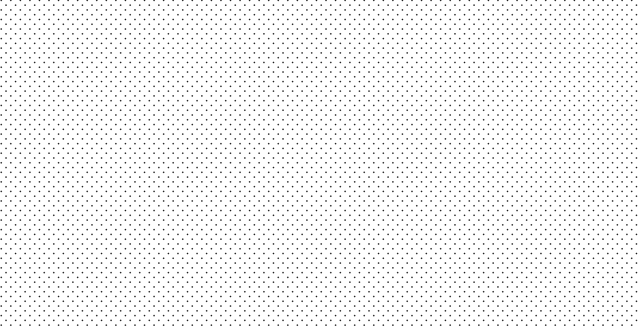
Give the GLSL for this pattern, as a WebGL 1 fragment shader.

```glsl
precision highp float;
// Fine staggered polka dots: small dark discs on plain white.
// Two square lattices, offset by half a cell, are merged by taking
// the distance to whichever lattice point is nearer.

#define CELLS_ACROSS 67.0
#define DOT_RADIUS 0.075
#define EDGE_PIXELS 0.75
#define PHASE vec2(0.13, 0.04)
#define INK vec3(0.10)
#define PAPER vec3(1.0)

uniform vec2 u_resolution;

// Distance to the nearest centre of a unit square lattice.
float latticeDistance(vec2 p) {
  return length(fract(p) - 0.5);
}

// Distance to the nearest dot centre, including the half-step rows.
float staggeredDistance(vec2 p) {
  return min(latticeDistance(p), latticeDistance(p + 0.5));
}

void main() {
  // Square cells sized by the canvas width, counted from the top left.
  float pixel = CELLS_ACROSS / u_resolution.x;
  vec2 fromTop = vec2(gl_FragCoord.x, u_resolution.y - gl_FragCoord.y);
  vec2 cell = fromTop * pixel - PHASE;

  // Soft disc edge, kept about one pixel wide at any size.
  float edge = EDGE_PIXELS * pixel;
  float dist = staggeredDistance(cell);
  float dotMask = 1.0 - smoothstep(DOT_RADIUS - edge, DOT_RADIUS + edge, dist);

  gl_FragColor = vec4(mix(PAPER, INK, dotMask), 1.0);
}
```
